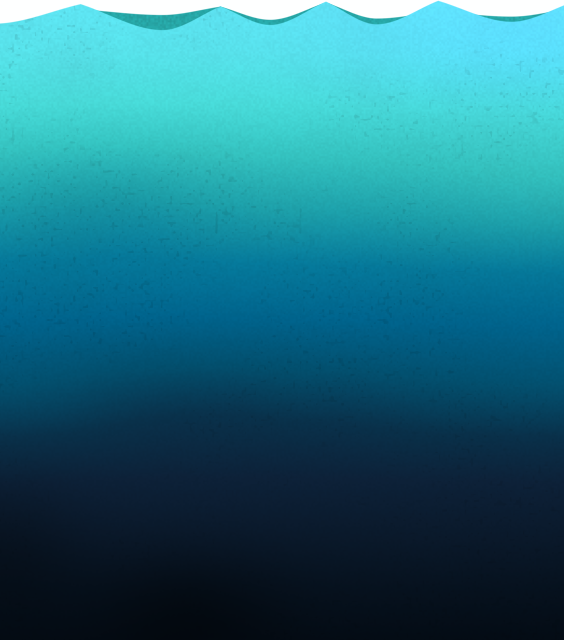
A WebGL 2 fragment shader for this background:

```glsl
#version 300 es
precision highp float;
// Cross-section of deep water: pointed waves on top, teal fading to a dark seabed.

#define GRAIN_SCALE 330.0
#define GRAIN_AMOUNT 0.030
#define STAIN_SCALE 9.0
#define STAIN_AMOUNT 0.045
#define FLECK_AMOUNT 0.055
#define CREST_SHARPNESS 0.5
#define SKY_COLOR vec3(0.995, 1.0, 1.0)
#define BACK_WAVE_COLOR vec3(0.15, 0.65, 0.65)

uniform vec2 u_resolution;
out vec4 fragColor;

const int KNOTS = 10;
const int STOPS = 13;

// Crests and troughs in turn: x, depth of front wave, depth of back wave
const vec3 waveKnots[KNOTS] = vec3[](
  vec3(-0.01, 0.037, 0.050), vec3(0.143, 0.0065, 0.0145),
  vec3(0.288, 0.047, 0.0235), vec3(0.391, 0.010, 0.0104),
  vec3(0.479, 0.039, 0.031), vec3(0.578, 0.0026, 0.004),
  vec3(0.668, 0.038, 0.029), vec3(0.777, 0.0013, 0.018),
  vec3(0.907, 0.034, 0.026), vec3(1.018, 0.0026, 0.012));

// Water colors, evenly spaced from surface to seabed
const vec3 waterStops[STOPS] = vec3[](
  vec3(0.37, 0.89, 0.95), vec3(0.34, 0.88, 0.91), vec3(0.28, 0.85, 0.84),
  vec3(0.20, 0.75, 0.74), vec3(0.11, 0.62, 0.66), vec3(0.02, 0.47, 0.60),
  vec3(0.00, 0.39, 0.55), vec3(0.01, 0.31, 0.43), vec3(0.035, 0.19, 0.29),
  vec3(0.05, 0.13, 0.22), vec3(0.04, 0.10, 0.17), vec3(0.025, 0.07, 0.12),
  vec3(0.015, 0.045, 0.08));

float hash(vec2 p) {
  vec3 q = fract(vec3(p.xyx) * 0.1031);
  q += dot(q, q.yzx + 33.33);
  return fract((q.x + q.y) * q.z);
}

float noise(vec2 p) {
  vec2 i = floor(p), f = fract(p);
  f = f * f * (3.0 - 2.0 * f);
  return mix(mix(hash(i), hash(i + vec2(1, 0)), f.x),
             mix(hash(i + vec2(0, 1)), hash(i + vec2(1, 1)), f.x), f.y);
}

float fbm(vec2 p) {
  float sum = 0.0, amplitude = 0.5;
  for (int i = 0; i < 5; i++) {
    sum += amplitude * noise(p);
    p = mat2(1.6, 1.2, -1.2, 1.6) * p + 17.3;
    amplitude *= 0.5;
  }
  return sum;
}

// Depths of the front and back wave edges at x
vec2 waveDepths(float x) {
  vec2 depths = waveKnots[0].yz;
  for (int i = 0; i < KNOTS - 1; i++) {
    vec3 a = waveKnots[i], b = waveKnots[i + 1];
    if (x < a.x || x >= b.x) continue;
    float t = (x - a.x) / (b.x - a.x);
    bool rising = i % 2 == 0;
    float climb = rising ? t : 1.0 - t;
    float lift = mix(climb * climb, smoothstep(0.0, 1.0, climb), CREST_SHARPNESS);
    depths = rising ? mix(a.yz, b.yz, lift) : mix(b.yz, a.yz, lift);
  }
  return depths;
}

vec3 waterRamp(float depth) {
  float s = clamp(depth, 0.0, 0.9999) * float(STOPS - 1);
  int i = int(s);
  return mix(waterStops[i], waterStops[i + 1], fract(s));
}

// Soft elliptical patch of light or shade
float glow(vec2 p, vec2 center, vec2 radius) {
  vec2 d = (p - center) / radius;
  return exp(-dot(d, d));
}

void main() {
  vec2 p = gl_FragCoord.xy / u_resolution;
  p.y = 1.0 - p.y;
  vec2 q = vec2(p.x * u_resolution.x / u_resolution.y, p.y);

  // Water bands bend up or down across the width
  float bend = 0.035 * glow(p, vec2(0.18, 0.31), vec2(0.20, 0.10))
             + 0.018 * glow(p, vec2(0.35, 0.61), vec2(0.22, 0.10))
             - 0.025 * glow(p, vec2(1.0, 0.30), vec2(0.25, 0.12))
             - 0.025 * glow(p, vec2(0.0, 0.64), vec2(0.18, 0.10))
             - 0.022 * glow(p, vec2(1.0, 0.62), vec2(0.25, 0.10));
  float stain = fbm(q * STAIN_SCALE) - 0.5;
  vec3 water = waterRamp(p.y + bend + 0.02 * stain);

  // Blue light at upper right, shade near the seabed
  water += vec3(0.01, -0.01, 0.07) * glow(p, vec2(0.95, 0.06), vec2(0.35, 0.10));
  water *= 1.0 - 0.35 * glow(p, vec2(0.33, 0.96), vec2(0.16, 0.09));
  water *= 1.0 - 0.25 * glow(p, vec2(0.0, 0.87), vec2(0.14, 0.12));

  // Paper grain, stains and dark flecks
  float grain = noise(q * GRAIN_SCALE) - 0.5;
  float patches = smoothstep(0.40, 0.65, fbm(q * 6.0 + 40.0));
  float fleck = smoothstep(0.72, 0.95, noise(q * GRAIN_SCALE * 0.6 + 90.0)) * patches;
  float texture_ = GRAIN_AMOUNT * grain + STAIN_AMOUNT * stain - FLECK_AMOUNT * fleck;
  water *= 1.0 + 1.5 * texture_;
  vec3 backWave = BACK_WAVE_COLOR * (1.0 + 4.0 * GRAIN_AMOUNT * grain);

  // Layer sky, back wave and front water
  vec2 depths = waveDepths(p.x);
  float pixel = 0.8 / u_resolution.y;
  vec2 cover = smoothstep(-pixel, pixel, p.y - depths);
  vec3 color = mix(SKY_COLOR, backWave, cover.y);
  color = mix(color, water, cover.x);
  fragColor = vec4(clamp(color, 0.0, 1.0), 1.0);
}
```
